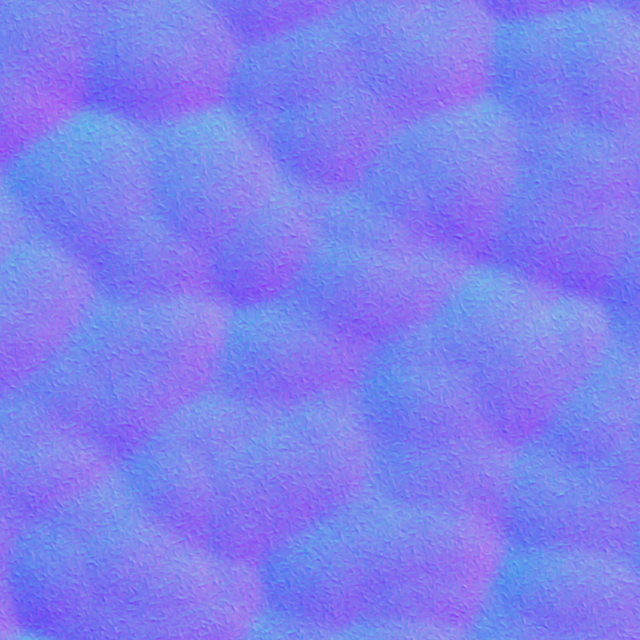
Reproduce this texture map procedurally as a Shadertoy shader.

```glsl
const vec3 FLAT_COLOR = vec3(0.497, 0.500, 0.932);

float hash(vec2 p) {
    return fract(sin(dot(p, vec2(127.1, 311.7))) * 43758.5453);
}

vec2 hash2(vec2 p) {
    return vec2(hash(p), hash(p + 57.3));
}

// Smooth two-channel value noise, centred on zero
vec2 noise2(vec2 p) {
    vec2 cell = floor(p);
    vec2 f = fract(p);
    f = f * f * (3.0 - 2.0 * f);
    vec2 low = mix(hash2(cell), hash2(cell + vec2(1, 0)), f.x);
    vec2 high = mix(hash2(cell + vec2(0, 1)), hash2(cell + vec2(1, 1)), f.x);
    return mix(low, high, f.y) - 0.5;
}

// Slope of scattered round domes that blend at soft valleys
vec2 domeSlope(vec2 p, float sharpness, float seed) {
    vec2 cell = floor(p);
    vec2 slope = vec2(0.0);
    float total = 0.0;
    for (int y = -2; y <= 2; y++) {
        for (int x = -2; x <= 2; x++) {
            vec2 id = cell + vec2(x, y);
            vec2 center = id + 0.5 + 0.9 * (hash2(id + seed) - 0.5);
            vec2 d = p - center;
            float lift = 0.2 * hash(id + seed + 19.7);
            float weight = exp(-sharpness * (dot(d, d) - lift));
            slope += weight * d;
            total += weight;
        }
    }
    return slope / total;
}

// Slope of short raised or sunken wrinkles with varied directions
vec2 wrinkleSlope(vec2 p, vec2 size, float seed) {
    vec2 cell = floor(p);
    vec2 slope = vec2(0.0);
    for (int y = -1; y <= 1; y++) {
        for (int x = -1; x <= 1; x++) {
            vec2 id = cell + vec2(x, y);
            vec2 d = p - id - hash2(id + seed);
            float angle = -0.6 + 2.5 * (hash(id + seed + 7.9) - 0.5);
            vec2 along = vec2(cos(angle), sin(angle));
            vec2 across = vec2(-along.y, along.x);
            vec2 q = vec2(dot(d, along), dot(d, across)) / size;
            float height = 2.0 * hash(id + seed + 31.3) - 0.8;
            slope += across * height * 2.0 * q.y * exp(-dot(q, q));
        }
    }
    return slope;
}

void mainImage(out vec4 fragColor, in vec2 fragCoord) {
    vec2 uv = fragCoord / iResolution.y;

    // Large lobes with smaller swellings on top
    vec2 warped = uv + 0.03 * noise2(uv * 6.0 + 3.0);
    vec2 lobes = domeSlope(warped * vec2(5.3, 6.0), 9.0, 11.0) * vec2(0.16, 0.20);
    lobes += domeSlope(warped * vec2(9.0, 9.6), 6.0, 43.0) * vec2(0.08, 0.09);
    lobes.x -= 0.16 * lobes.y;

    // Wrinkled surface grain and faint mottling
    vec2 grain = 0.105 * wrinkleSlope(uv * 100.0, vec2(0.55, 0.24), 5.0);
    grain += 0.095 * wrinkleSlope(uv * 145.0, vec2(0.58, 0.30), 71.0);
    grain += 0.030 * noise2(uv * 45.0);
    grain += 0.070 * noise2(uv * 210.0);

    // Encode the slope as a tangent-space normal
    vec2 slope = lobes + grain;
    vec3 color = FLAT_COLOR + vec3(slope, -0.09 * slope.y);
    fragColor = vec4(clamp(color, 0.0, 1.0), 1.0);
}
```
